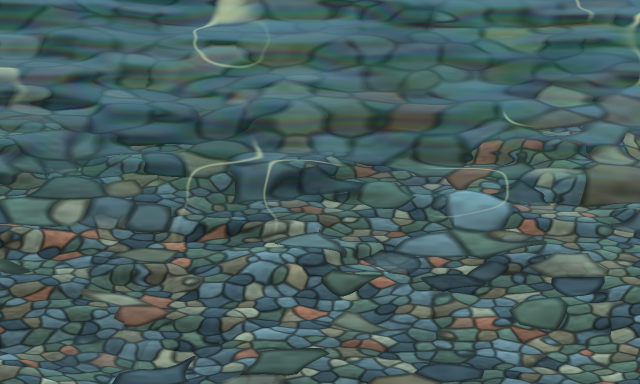
Write a Shadertoy shader that draws this texture.

```glsl
const vec2 STONE_DENSITY = vec2(19.0, 33.0);
const float BIG_STONE_SCALE = 0.4;
const float BIG_STONE_SHARE = 0.18;
const float SHALLOW_BEND = 0.075;
const float DEEP_BEND = 0.115;
const float SKY_NEAR = 0.14;
const float SKY_FAR = 0.78;
const float GLINT_WIDTH = 0.035;
const vec3 SLATE = vec3(0.22, 0.31, 0.35);
const vec3 BLUE_GREY = vec3(0.35, 0.47, 0.51);
const vec3 MOSS = vec3(0.31, 0.42, 0.38);
const vec3 SAND = vec3(0.53, 0.59, 0.52);
const vec3 BROWN = vec3(0.42, 0.43, 0.36);
const vec3 RUST = vec3(0.52, 0.39, 0.32);
const vec3 DEEP_GREEN = vec3(0.17, 0.31, 0.30);
const vec3 SKY = vec3(0.33, 0.49, 0.56);
const vec3 SUN = vec3(0.82, 0.87, 0.69);

vec3 hash3(vec2 p) {
    vec3 h = fract(vec3(p.xyx) * vec3(0.1031, 0.1030, 0.0973));
    h += dot(h, h.yxz + 33.33);
    return fract((h.xxy + h.yzz) * h.zyx);
}

float noise(vec2 p) {
    vec2 i = floor(p), f = fract(p);
    f = f * f * f * (f * (f * 6.0 - 15.0) + 10.0);
    float low = mix(hash3(i).x, hash3(i + vec2(1, 0)).x, f.x);
    float high = mix(hash3(i + vec2(0, 1)).x, hash3(i + vec2(1, 1)).x, f.x);
    return mix(low, high, f.y);
}

// Long flat ripples that tighten with distance
float waves(vec2 p) {
    vec2 s = vec2(p.x * 2.7, p.y * (8.0 + 5.0 * p.y) + 0.4 * p.x);
    s.y += 0.9 * noise(p * vec2(1.7, 3.0));
    return 0.65 * noise(s) + 0.35 * noise(s * vec2(2.0, 2.1) + 17.0) - 0.5;
}

vec3 stoneColor(float id) {
    vec3 c = mix(SLATE, BLUE_GREY, smoothstep(0.12, 0.30, id));
    c = mix(c, MOSS, smoothstep(0.40, 0.50, id));
    c = mix(c, BROWN, smoothstep(0.68, 0.74, id));
    c = mix(c, SAND, smoothstep(0.82, 0.86, id));
    return mix(c, RUST, smoothstep(0.95, 0.96, id));
}

// Packed ellipses: rgb is the shaded stone, a is a random id
vec4 stones(vec2 q) {
    vec2 cell = floor(q), offset = vec2(0.0);
    vec3 seed = vec3(0.0);
    float nearest = 9.0, second = 9.0;
    for (int y = -1; y <= 1; y++)
    for (int x = -1; x <= 1; x++) {
        vec2 c = cell + vec2(x, y);
        vec3 h = hash3(c), k = hash3(c + 71.0);
        vec2 d = q - c - 0.1 - 0.8 * h.xy;
        float turn = 1.3 * (k.x - 0.5);
        vec2 r = mat2(cos(turn), sin(turn), -sin(turn), cos(turn)) * d;
        float dist = length(r * vec2(0.8, 1.2)) / mix(0.7, 1.3, k.y * k.y);
        if (dist < nearest) {
            second = nearest;
            nearest = dist;
            offset = d;
            seed = vec3(h.z, k.z, k.x);
        } else {
            second = min(second, dist);
        }
    }
    float body = smoothstep(0.0, 0.3, second - nearest);
    float light = mix(0.5, 1.0, body) * (0.98 + 0.28 * offset.y);
    light *= 0.84 + 0.28 * seed.z;
    light *= 0.9 + 0.2 * noise(q * vec2(3.0, 6.0) + 50.0 * seed.xy);
    return vec4(stoneColor(seed.x) * light, seed.y);
}

vec3 scene(vec2 p) {
    float depth = smoothstep(0.3, 0.92, p.y);
    float wave = waves(p);
    float slope = waves(p + vec2(0.0, 0.012)) - wave;

    // Refracted stone bed
    vec2 bed = p + vec2(0.3, 1.0) * wave * mix(SHALLOW_BEND, DEEP_BEND, depth);
    vec2 q = (bed - vec2(0.83, 0.0)) * STONE_DENSITY * (1.0 + 0.25 * bed.y);
    vec4 small = stones(q);
    vec4 big = stones(q * BIG_STONE_SCALE + 40.0);
    float showBig = smoothstep(-0.05, 0.05, big.a - 1.0 + BIG_STONE_SHARE + depth);
    vec3 col = mix(small.rgb, big.rgb, showBig);

    // Broad light and shade, then the colour of the water
    col *= 0.86 + 0.3 * noise(p * vec2(3.0, 10.0) + 5.0) + 1.2 * slope;
    col = mix(col, DEEP_GREEN, 0.48 * depth);
    col += 0.035 * depth * cos(vec3(0.0, 2.1, 4.2) + 28.0 * wave);

    // Sky on the far faces of the ripples
    float streak = noise(p * vec2(5.0, 46.0) + 9.0) - 0.5;
    float facing = smoothstep(-0.09, 0.10, slope + 0.10 * streak);
    float sky = mix(SKY_NEAR, SKY_FAR, smoothstep(0.35, 1.0, p.y));
    col = mix(col, SKY * (1.0 + 0.25 * streak), sky * facing);

    // Thin sun lines
    float ridge = abs(noise(bed * vec2(5.0, 10.0) + 3.0) - 0.5);
    float patchy = smoothstep(0.52, 0.82, noise(p * vec2(4.0, 9.0) + 7.0));
    float glint = (1.0 - smoothstep(0.0, GLINT_WIDTH, ridge)) * patchy;
    return mix(col, SUN, 0.75 * glint * smoothstep(0.25, 0.7, p.y));
}

void mainImage(out vec4 fragColor, in vec2 fragCoord) {
    vec3 sum = vec3(0.0);
    for (int i = 0; i < 4; i++) {
        vec2 jitter = vec2(i % 2, i / 2) * 0.5 - 0.25;
        sum += scene((fragCoord + jitter) / iResolution.y);
    }
    fragColor = vec4(sum / 4.0, 1.0);
}
```
